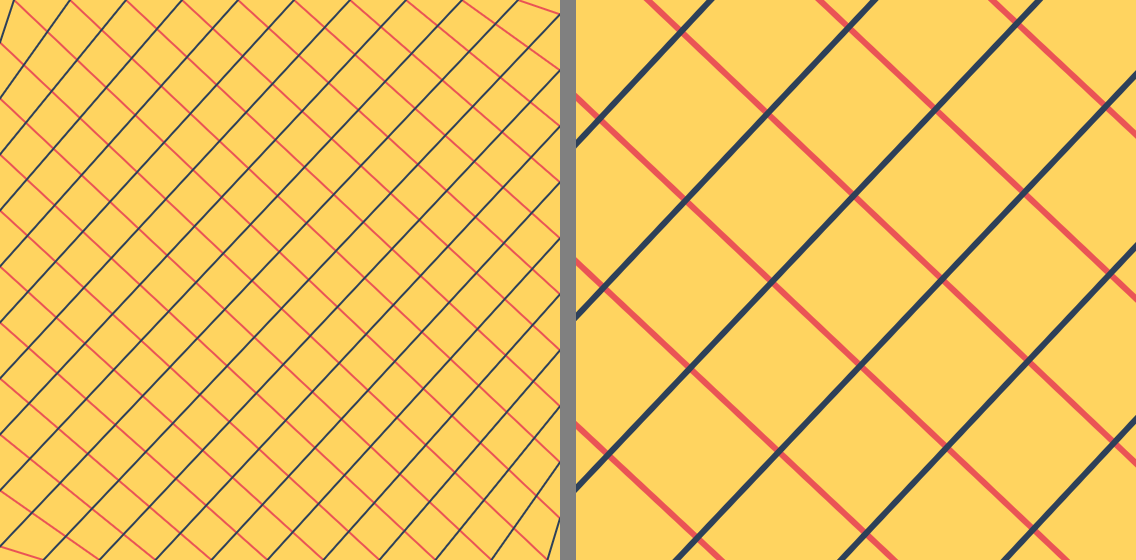
Left: the whole. Right: its middle third, enlarged.
This pattern is drawn by a Shadertoy shader. Its source:

```glsl
// String-art lattice: evenly spaced pegs on the four edges of the square are
// joined by straight threads, navy across one pair of corners and red across
// the other. Each thread is a segment distance; navy is laid over red.

const int   PEGS         = 10;       // pegs on each edge
const float PEG_STEP     = 0.1;      // gap between pegs
const float TOP_START    = 0.0250;   // first peg from the left
const float BOTTOM_START = 0.0775;
const float LEFT_START   = 0.0758;   // first peg from the top
const float RIGHT_START  = 0.0256;
const float THREAD_WIDTH = 0.0036;

const vec3 GROUND = vec3(1.000, 0.831, 0.376);
const vec3 RED    = vec3(0.918, 0.329, 0.333);
const vec3 NAVY   = vec3(0.176, 0.251, 0.349);

float segmentDistance(vec2 p, vec2 a, vec2 b) {
    vec2 ap = p - a, ab = b - a;
    return length(ap - ab * clamp(dot(ap, ab) / dot(ab, ab), 0.0, 1.0));
}

// Pegs, with y running down from the top edge
vec2 topPeg(int i)    { return vec2(TOP_START + PEG_STEP * float(i), 0.0); }
vec2 bottomPeg(int i) { return vec2(BOTTOM_START + PEG_STEP * float(i), 1.0); }
vec2 leftPeg(int i)   { return vec2(0.0, LEFT_START + PEG_STEP * float(i)); }
vec2 rightPeg(int i)  { return vec2(1.0, RIGHT_START + PEG_STEP * float(i)); }

// Share of a pixel covered by a thread at distance d
float threadCoverage(float d, float pixel) {
    float halfWidth = 0.5 * THREAD_WIDTH;
    return clamp((halfWidth - d) / pixel + 0.5, 0.0, 1.0);
}

void mainImage(out vec4 fragColor, in vec2 fragCoord) {
    vec2 p = fragCoord / iResolution.xy;
    p.y = 1.0 - p.y;
    float pixel = 1.0 / min(iResolution.x, iResolution.y);

    // Nearest thread of each colour
    float navyDist = 1.0, redDist = 1.0;
    for (int i = 0; i < PEGS; i++) {
        int j = PEGS - 1 - i;
        navyDist = min(navyDist, segmentDistance(p, topPeg(i), leftPeg(i)));
        navyDist = min(navyDist, segmentDistance(p, bottomPeg(i), rightPeg(i)));
        redDist  = min(redDist, segmentDistance(p, topPeg(i), rightPeg(j)));
        redDist  = min(redDist, segmentDistance(p, leftPeg(i), bottomPeg(j)));
    }

    // Red threads first, navy over them
    vec3 color = mix(GROUND, RED, threadCoverage(redDist, pixel));
    color = mix(color, NAVY, threadCoverage(navyDist, pixel));
    fragColor = vec4(color, 1.0);
}
```
